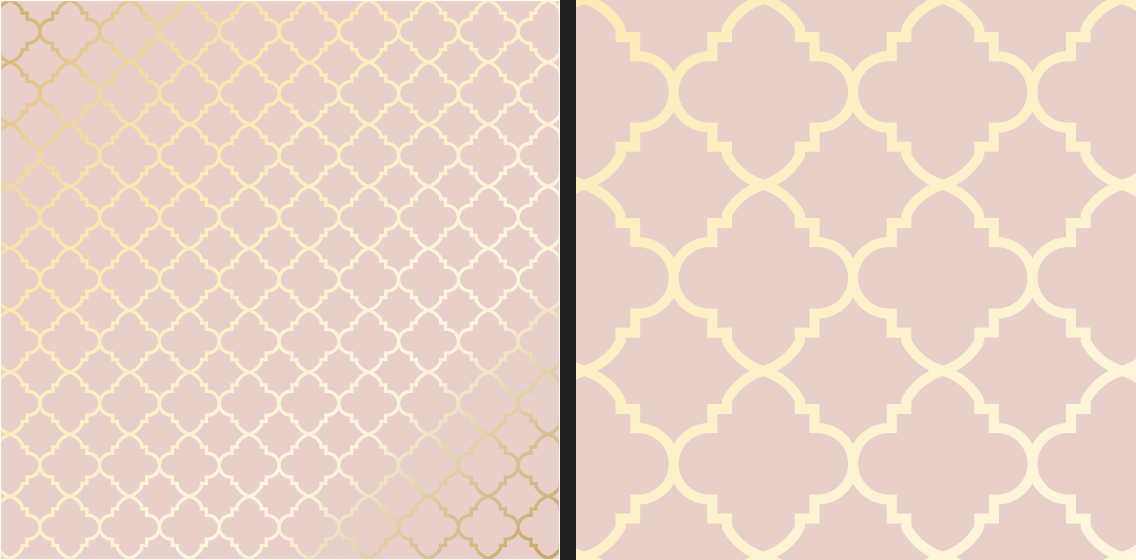
Left: the whole. Right: its middle third, enlarged.
Give the GLSL for this pattern, as a Shadertoy shader.

```glsl
// Lengths are fractions of the canvas height
const vec2 CELL = vec2(0.10675, 0.11068);
const vec2 FIRST_CENTRE = vec2(0.0179, 0.9440);
const float HALF_STROKE = 0.0030;
const float MARGIN = 0.0020;

// One quadrant of the quatrefoil
const float LOBE_X = 0.0321;
const float OUTER_STEP = 0.0304;
const float INNER_STEP = 0.0217;
const float LEDGE_Y = 0.0326;
const float SHOULDER_Y = 0.0357;
const vec2 ARCH_CENTRE = vec2(-0.0105, 0.0202);

const vec3 BLUSH = vec3(0.908, 0.810, 0.790);
const vec3 PAPER = vec3(0.995, 0.985, 0.975);
const vec3 BRONZE = vec3(0.785, 0.645, 0.400);
const vec3 GOLD = vec3(0.990, 0.905, 0.685);
const vec3 PALE_GOLD = vec3(0.998, 0.940, 0.765);
const vec3 CREAM = vec3(0.998, 0.963, 0.870);
const vec3 OCHRE = vec3(0.840, 0.745, 0.550);

// Square-ended distance to an axis-aligned segment, for crisp corners
float barDistance(vec2 p, vec2 a, vec2 b) {
    vec2 d = abs(p - 0.5 * (a + b)) - 0.5 * abs(b - a);
    return max(max(d.x, d.y), 0.0);
}

float quatrefoilDistance(vec2 p) {
    vec2 q = abs(p);
    float lobeRadius = 0.5 * CELL.x - LOBE_X;

    // Two stair steps between side lobe and arch
    float d = barDistance(q, vec2(OUTER_STEP, lobeRadius), vec2(OUTER_STEP, LEDGE_Y));
    d = min(d, barDistance(q, vec2(INNER_STEP, LEDGE_Y), vec2(OUTER_STEP, LEDGE_Y)));
    d = min(d, barDistance(q, vec2(INNER_STEP, LEDGE_Y), vec2(INNER_STEP, SHOULDER_Y)));

    // Round side lobe
    if (q.x > LOBE_X) {
        d = min(d, abs(length(q - vec2(LOBE_X, 0.0)) - lobeRadius));
    }

    // Gently pointed arch, ending at the inner step
    float archRadius = length(vec2(0.0, 0.5 * CELL.y) - ARCH_CENTRE);
    vec2 ray = q - ARCH_CENTRE;
    vec2 foot = ARCH_CENTRE + archRadius * normalize(ray);
    if (foot.x < INNER_STEP && foot.y > LEDGE_Y) {
        d = min(d, abs(length(ray) - archRadius));
    }
    return d;
}

// Metallic sheen from the upper left to the lower right
vec3 foil(float t) {
    vec3 c = mix(BRONZE, GOLD, smoothstep(-0.08, 0.29, t));
    c = mix(c, PALE_GOLD, smoothstep(0.27, 0.45, t));
    c = mix(c, CREAM, smoothstep(0.42, 0.68, t));
    c = mix(c, OCHRE, smoothstep(0.69, 0.90, t));
    return mix(c, BRONZE, smoothstep(0.88, 1.0, t));
}

void mainImage(out vec4 fragColor, in vec2 fragCoord) {
    vec2 uv = fragCoord / iResolution.y;
    vec2 canvas = iResolution.xy / iResolution.y;
    float pixel = 1.0 / iResolution.y;

    // Repeating lattice
    vec2 local = (fract((uv - FIRST_CENTRE) / CELL + 0.5) - 0.5) * CELL;
    float d = quatrefoilDistance(local) - HALF_STROKE;
    float stroke = clamp(0.5 - d / pixel, 0.0, 1.0);

    float t = 0.5 * (uv.x / canvas.x + 1.0 - uv.y);
    vec3 colour = mix(BLUSH, foil(t), stroke);

    // Pale margin
    vec2 edge = min(uv, canvas - uv);
    float inside = clamp(0.5 + (min(edge.x, edge.y) - MARGIN) / pixel, 0.0, 1.0);
    fragColor = vec4(mix(PAPER, colour, inside), 1.0);
}
```
